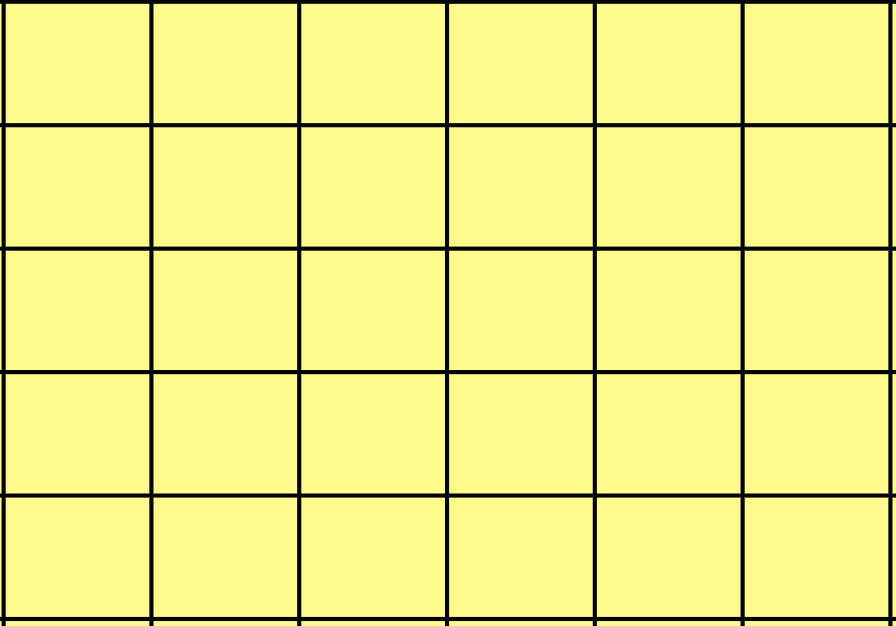
Give the GLSL for this pattern, as a Shadertoy shader.

```glsl
// Draws a pale yellow sheet ruled with a plain black grid of slightly wide cells.

const vec3 PAPER = vec3(1.0, 0.98, 0.55);
const vec3 INK = vec3(0.01, 0.01, 0.01);

// Lengths are in units of the canvas height.
const vec2 CELL_SIZE = vec2(0.2361, 0.1972);
const vec2 GRID_ORIGIN = vec2(0.0058, 0.0112);
const float LINE_WIDTH = 0.0066;

// Distance on each axis to the nearest grid line.
vec2 gridDistance(vec2 p, vec2 origin, vec2 cell) {
    vec2 phase = fract((p - origin) / cell + 0.5) - 0.5;
    return abs(phase) * cell;
}

// Share of a pixel covered by a line of the given width.
vec2 lineCoverage(vec2 distance, float width, float pixel) {
    vec2 nearEdge = max(distance - 0.5 * pixel, -0.5 * width);
    vec2 farEdge = min(distance + 0.5 * pixel, vec2(0.5 * width));
    return clamp((farEdge - nearEdge) / pixel, 0.0, 1.0);
}

void mainImage(out vec4 fragColor, in vec2 fragCoord) {
    float pixel = 1.0 / iResolution.y;
    vec2 p = fragCoord * pixel;

    // Rule the vertical and horizontal lines, joined where they cross.
    vec2 distance = gridDistance(p, GRID_ORIGIN, CELL_SIZE);
    vec2 coverage = lineCoverage(distance, LINE_WIDTH, pixel);
    float ink = max(coverage.x, coverage.y);

    fragColor = vec4(mix(PAPER, INK, ink), 1.0);
}
```
